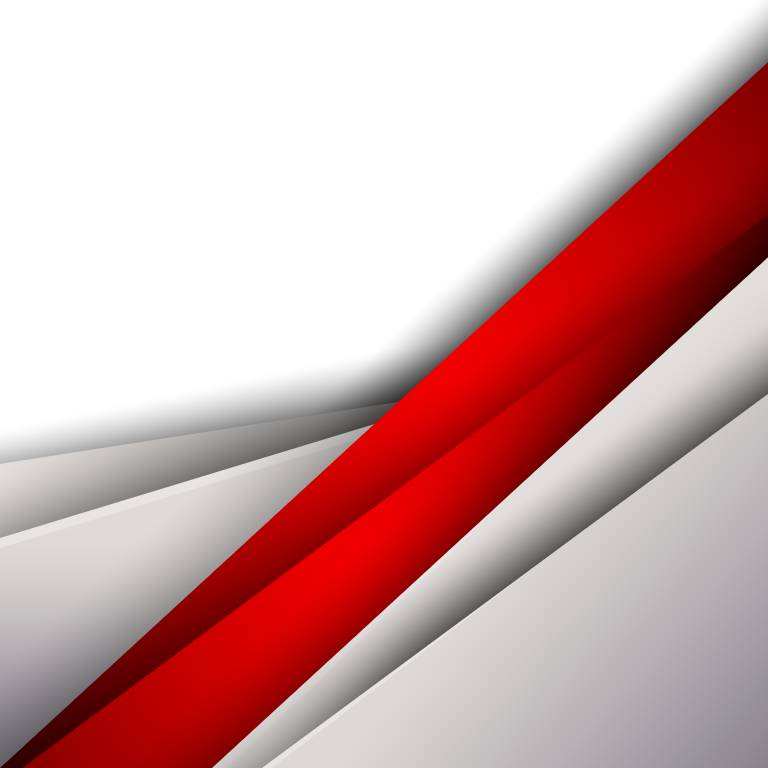
Give the GLSL for this background, as a WebGL 2 fragment shader.

```glsl
#version 300 es
precision highp float;
// Overlapping paper sheets with a folded red ribbon crossing the canvas.
// Each sheet is a half plane, painted back to front; soft shadows and
// bevels come from the signed distance to the edge of the next sheet.

#define SHADOW_WIDTH 0.072
#define SHADOW_DEPTH 0.60
#define BEVEL_WIDTH 0.0125
#define RIBBON_FADE 1.07
#define PAPER vec3(0.885, 0.872, 0.860)
#define BEVEL vec3(0.905, 0.895, 0.885)
#define DUSK vec3(0.530, 0.510, 0.550)
#define RED vec3(0.945, 0.0, 0.0)

uniform vec2 u_resolution;
out vec4 outColor;

// Signed distance to the line through a and b, positive above it.
float above(vec2 p, vec2 a, vec2 b) {
    vec2 d = normalize(b - a);
    return dot(p - a, vec2(-d.y, d.x));
}

// Antialiased coverage of the area below an edge.
float below(float d) {
    return clamp(0.5 - d * u_resolution.y, 0.0, 1.0);
}

// Light left at distance d from the sheet that casts the shadow.
float shadow(float d, float width, float depth) {
    float t = clamp(1.0 - d / width, 0.0, 1.0);
    return 1.0 - depth * pow(t, 1.5);
}

// Red sheen, brightest at the given center.
vec3 sheen(vec2 p, vec2 center) {
    float fade = RIBBON_FADE * pow(distance(p, center), 1.4);
    return RED * max(1.0 - fade, 0.15);
}

void main() {
    vec2 p = gl_FragCoord.xy / u_resolution;

    // Edges of the sheets
    float ridge = above(p, vec2(0.0, 0.396), vec2(0.521, 0.477));
    float ledge = above(p, vec2(0.0, 0.2995), vec2(0.488, 0.448));
    float ribbonTop = above(p, vec2(0.0), vec2(1.0, 0.919));
    float ribbonFold = above(p, vec2(0.029, 0.0), vec2(1.0, 0.720));
    float ribbonBase = above(p, vec2(0.276, 0.0), vec2(1.0, 0.665));
    float slope = above(p, vec2(0.341, 0.0), vec2(1.0, 0.487));

    // White ground, shaded by the left sheet and the ribbon
    float toCorner = clamp(p.x / 0.5, 0.0, 1.0);
    float ridgeShade = shadow(ridge, mix(0.045, SHADOW_WIDTH, toCorner), mix(0.28, 0.55, toCorner));
    vec3 color = vec3(ridgeShade * shadow(ribbonTop, SHADOW_WIDTH, SHADOW_DEPTH));

    // Upper left sheet
    vec3 upper = PAPER * shadow(ledge, 0.085, mix(0.30, 0.50, toCorner));
    upper *= 1.0 - 0.28 * toCorner;
    upper *= shadow(ribbonTop, 0.05, 0.25);
    color = mix(color, upper, below(ridge));

    // Lower left sheet with a bevelled rim
    vec3 lower = mix(PAPER * 0.98, DUSK, smoothstep(0.32, -0.02, p.y));
    lower = mix(BEVEL, lower, below(ledge + BEVEL_WIDTH));
    lower *= shadow(ribbonTop, 0.10, 0.28);
    color = mix(color, lower, below(ledge));

    // Ribbon: back half, then the front half below the fold
    vec3 back = sheen(p, vec2(0.59, 0.52)) * shadow(ribbonFold, 0.075, 0.32);
    color = mix(color, back, below(ribbonTop));
    vec3 front = sheen(p, vec2(0.48, 0.28));
    front *= shadow(ribbonBase, 0.085, mix(0.22, 0.55, p.x));
    color = mix(color, front, below(ribbonFold));

    // Pale strip under the ribbon, its rim tapering off to the right
    float taper = smoothstep(0.78, 0.28, p.x);
    vec3 strip = mix(PAPER, PAPER * 0.95, smoothstep(0.0, -0.08, ribbonBase));
    strip = mix(BEVEL, strip, below(ribbonBase + BEVEL_WIDTH * taper));
    strip *= shadow(slope, 0.080, mix(0.30, SHADOW_DEPTH, smoothstep(0.32, 0.60, p.x)));
    color = mix(color, strip, below(ribbonBase));

    // Lower right sheet, dimming toward the corner
    float reach = dot(p - vec2(0.625, 0.219), vec2(0.75, -0.66));
    float dim = pow(clamp(reach / 0.426, 0.0, 1.0), 1.15);
    vec3 front2 = mix(PAPER * 0.97, DUSK, dim);
    front2 = mix(BEVEL, front2, below(slope + 0.65 * BEVEL_WIDTH * taper));
    color = mix(color, front2, below(slope));

    outColor = vec4(color, 1.0);
}
```
